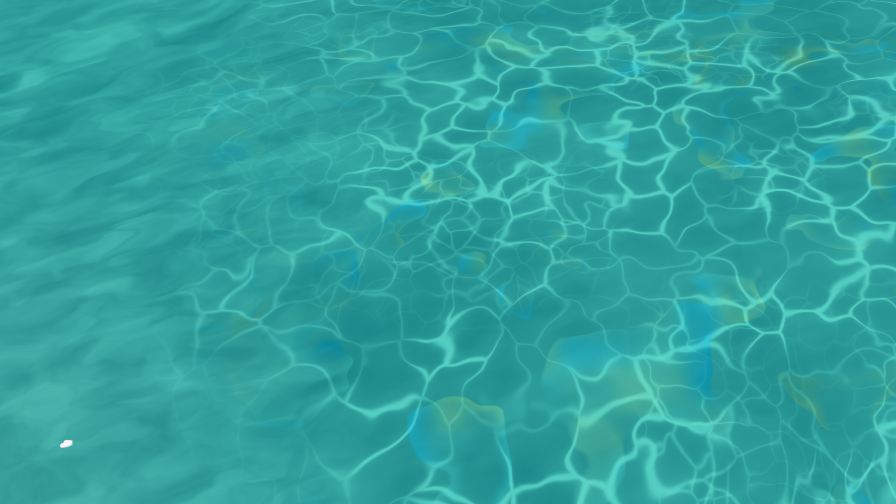
A Shadertoy shader for this texture:

```glsl
// Sunlit turquoise pool water: a web of caustic lines on the right, hazy ripples on the left.
#define DEEP_COLOR vec3(0.135, 0.565, 0.565)
#define LIGHT_COLOR vec3(0.33, 0.81, 0.76)
#define HAZE_COLOR vec3(0.29, 0.66, 0.63)
#define WEB_STRENGTH 0.80
#define WEB_GLOW 0.26
#define LINE_WIDTH 0.15
#define WARP_AMOUNT 1.0
#define STREAK_CONTRAST 1.0
#define RING_STRENGTH 0.45
#define LOBE_STRENGTH 0.28

float hash(vec2 p) {
    return fract(sin(dot(p, vec2(127.1, 311.7))) * 43758.5453);
}

vec2 hash2(vec2 p) {
    return vec2(hash(p), hash(p + 57.3));
}

float noise(vec2 p) {
    vec2 i = floor(p), f = fract(p);
    f = f * f * f * (f * (f * 6.0 - 15.0) + 10.0);
    return mix(mix(hash(i), hash(i + vec2(1, 0)), f.x),
               mix(hash(i + vec2(0, 1)), hash(i + vec2(1, 1)), f.x), f.y);
}

float fbm(vec2 p) {
    float sum = 0.0, amp = 0.53;
    for (int i = 0; i < 4; i++) {
        sum += amp * noise(p);
        p = mat2(1.6, 1.2, -1.2, 1.6) * p + 7.1;
        amp *= 0.5;
    }
    return sum;
}

// Bends the plane smoothly so that cell borders turn into curves
vec2 warp(vec2 p) {
    vec2 wide = vec2(noise(p * 0.9 + 3.7), noise(p * 0.9 + 21.4)) - 0.5;
    vec2 fine = vec2(noise(p * 2.3 + 11.2), noise(p * 2.3 + 35.8)) - 0.5;
    return p + WARP_AMOUNT * (wide * 0.9 + fine * 0.32);
}

// Gap between the two nearest cell centres: zero on the borders
float cellGap(vec2 p) {
    vec2 cell = floor(p), f = fract(p);
    float nearest = 8.0, second = 8.0;
    for (int y = -1; y <= 1; y++)
    for (int x = -1; x <= 1; x++) {
        vec2 o = vec2(x, y);
        float d = length(o + 0.1 + 0.8 * hash2(cell + o) - f);
        second = min(second, max(nearest, d));
        nearest = min(nearest, d);
    }
    return second - nearest;
}

// Thin bright borders of uneven strength with a soft glow around them
float causticWeb(vec2 p, float pixel) {
    float gap = cellGap(warp(p));
    float power = smoothstep(0.15, 0.8, noise(p * 0.8 + 41.0));
    float width = LINE_WIDTH * (0.6 + 0.8 * power) + pixel;
    float line = smoothstep(width, 0.0, gap);
    return WEB_STRENGTH * line * line * (0.3 + 0.75 * power)
         + WEB_GLOW * exp(-5.0 * gap) * (0.4 + power);
}

void mainImage(out vec4 fragColor, in vec2 fragCoord) {
    vec2 p = fragCoord / iResolution.y;
    float pixel = 1.0 / iResolution.y;

    // Perspective: features flatten towards the top
    vec2 plane = vec2((p.x - 0.9) * (7.6 + 3.2 * p.y),
                      p.y * (7.0 + p.y * (1.5 + 5.0 * p.y)));
    plane.y -= 0.12 * plane.x;
    float density = 7.0 + p.y * (3.0 + 15.0 * p.y);
    vec2 bent = warp(plane);
    float webArea = smoothstep(0.28, 0.85, p.x + 0.35 * (noise(p * 5.0) - 0.5));

    // Caustic webs, coarse and fine
    float web = causticWeb(plane + 30.0, pixel * density);
    float fineArea = smoothstep(0.4, 0.75, noise(plane * 0.5 + 8.0));
    web += 0.4 * fineArea * causticWeb(plane * 1.7 + 90.0, pixel * density * 1.7);
    web *= mix(1.0, 0.7, smoothstep(0.55, 1.0, p.y));

    // Folded patches of light: one crisp edge, fading inwards
    float fold = noise(bent * 0.95 + 63.0);
    float lobe = smoothstep(0.64, 0.68, fold) * smoothstep(0.92, 0.68, fold);
    web += LOBE_STRENGTH * lobe * smoothstep(0.35, 0.75, noise(plane * 0.6 + 17.0));

    // Upright nested loops and a slanted bright band at lower right
    float ringArea = smoothstep(1.15, 1.6, p.x) * smoothstep(0.58, 0.2, p.y)
                   * smoothstep(0.35, 0.7, noise(p * 6.0 + 5.0));
    float contour = abs(fract(3.0 * noise(warp(p * vec2(17.0, 8.0)) + 73.0)) - 0.5);
    web += RING_STRENGTH * ringArea * smoothstep(0.17, 0.0, contour);
    float band = abs(p.y - 0.33 * (p.x - 1.39) + 0.03 * (noise(p * 12.0) - 0.5));
    web += 0.3 * smoothstep(1.2, 1.5, p.x) * exp(-30.0 * band) * noise(p * 25.0);

    // Blurred slanting ripples at left
    vec2 slant = mat2(0.94, -0.34, 0.34, 0.94) * p;
    vec2 ripple = warp(slant * vec2(9.0, 20.0 + 9.0 * p.y));
    float streaks = STREAK_CONTRAST * (fbm(ripple) - 0.5);
    float glimmer = smoothstep(0.58, 0.78, noise(ripple * 1.3 + 50.0));

    // Total light
    float light = 0.06 + 0.45 * (fbm(plane * 0.55) - 0.5);
    light += webArea * (web + 0.25 * streaks);
    light += (1.0 - webArea) * (0.17 + 0.8 * streaks + 0.2 * glimmer);
    light = max(light, -0.12);
    light = min(light, 0.9 + 0.3 * (light - 0.9));
    vec3 color = mix(DEEP_COLOR, LIGHT_COLOR, light);

    // Pale haze at lower left, faint prism tints on the folds
    float haze = smoothstep(0.75, 0.0, length(p * vec2(1.0, 0.8)));
    color = mix(color, HAZE_COLOR + 0.12 * streaks, 0.5 * haze);
    float prism = noise(plane * 1.4 + 29.0) - 0.5;
    color += webArea * lobe * prism * vec3(0.22, 0.04, -0.16);

    // Small sun glint
    vec2 glint = mat2(0.94, -0.34, 0.34, 0.94) * (p - vec2(0.132, 0.12));
    float spot = length(glint * vec2(0.45, 1.0)) + 0.008 * (noise(p * 130.0) - 0.5);
    color = mix(color, vec3(0.98, 0.95, 0.97), smoothstep(0.009, 0.004, spot));

    fragColor = vec4(clamp(color, 0.0, 1.0), 1.0);
}
```
